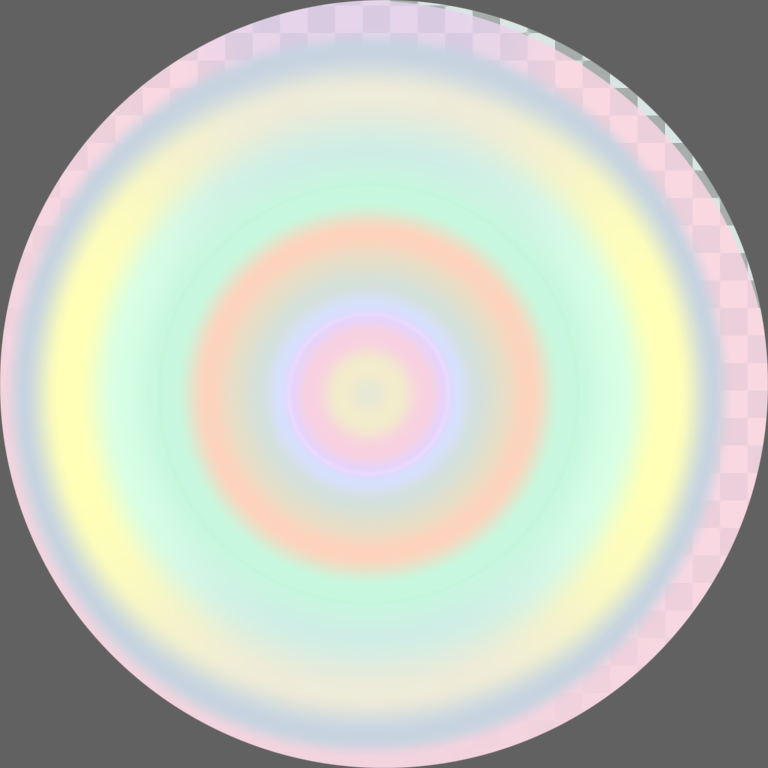
This background is drawn by a three.js fragment shader. Its source:

```glsl
// Pastel iridescent disc with concentric colour rings and a faint checkered rim on grey.
varying vec2 vUv;

const vec3 BACKDROP = vec3(0.38);
const vec2 DISC_CENTER = vec2(0.5);
const vec2 RING_CENTER = vec2(0.480, 0.487);
const vec2 FILM_CENTER = vec2(0.468, 0.462);
const float DISC_RADIUS = 0.5;
const float FILM_RADIUS = 0.538;
const float EDGE = 0.0012;
const float CELL = 0.0358;

// Soft-edged filled circle
float circle(vec2 p, vec2 center, float radius) {
  return 1.0 - smoothstep(-EDGE, EDGE, length(p - center) - radius);
}

// Blends to the next colour stop between two radii
vec3 blendTo(vec3 from, vec3 to, float start, float end, float r) {
  return mix(from, to, smoothstep(start, end, r));
}

float thinRing(float r, float radius, float width) {
  float d = (r - radius) / width;
  return exp(-d * d);
}

// Smoothed checkerboard, 0 or 1 per cell
float checker(vec2 p, vec2 origin, float size) {
  vec2 wave = sin(3.14159265 * (p - origin) / size);
  return smoothstep(-0.06, 0.06, wave.x * wave.y);
}

// Rings from the pale core to the mint band
vec3 innerRings(float r) {
  vec3 c = vec3(0.91, 0.91, 0.84);
  c = blendTo(c, vec3(0.95, 0.92, 0.80), 0.005, 0.032, r);
  c = blendTo(c, vec3(0.97, 0.82, 0.88), 0.040, 0.072, r);
  c = blendTo(c, vec3(0.90, 0.83, 0.98), 0.078, 0.102, r);
  c = blendTo(c, vec3(0.84, 0.88, 0.99), 0.101, 0.116, r);
  c = blendTo(c, vec3(0.83, 0.88, 0.86), 0.114, 0.143, r);
  c = blendTo(c, vec3(0.90, 0.87, 0.78), 0.140, 0.180, r);
  c = blendTo(c, vec3(0.99, 0.83, 0.74), 0.172, 0.206, r);
  c = blendTo(c, vec3(0.78, 0.97, 0.87), 0.212, 0.252, r);
  c += 0.02 * thinRing(r, 0.104, 0.003);
  return c - vec3(0.015, 0.005, 0.015) * thinRing(r, 0.273, 0.003);
}

// Outer band toward the sides: mint to bright yellow
vec3 sideBand(vec3 c, float r) {
  c = blendTo(c, vec3(0.85, 1.00, 0.90), 0.265, 0.335, r);
  c = blendTo(c, vec3(1.00, 1.00, 0.72), 0.327, 0.380, r);
  return blendTo(c, vec3(0.78, 0.83, 0.88), 0.402, 0.450, r);
}

// Outer band toward top and bottom: aqua to muted cream
vec3 poleBand(vec3 c, float r) {
  c = blendTo(c, vec3(0.81, 0.93, 0.90), 0.260, 0.322, r);
  c = blendTo(c, vec3(0.93, 0.92, 0.85), 0.312, 0.390, r);
  return blendTo(c, vec3(0.78, 0.83, 0.88), 0.394, 0.445, r);
}

void main() {
  vec2 fromRings = vUv - RING_CENTER;
  float r = length(fromRings);
  vec2 dir = fromRings / max(r, 0.0001);

  // Concentric rings, with the outer band varying by direction
  vec3 core = innerRings(r);
  float sideways = smoothstep(0.0, 0.95, dir.x * dir.x);
  vec3 film = mix(poleBand(core, r), sideBand(core, r), sideways);

  // Pink rim turning lavender at the top, checkered toward the upper right
  float check = checker(vUv, vec2(0.508, 0.957), CELL);
  float checkFade = smoothstep(-0.9, 0.5, dot(dir, vec2(0.6, 0.8)));
  vec3 rim = mix(vec3(0.95, 0.83, 0.87), vec3(0.875, 0.815, 0.90),
                 smoothstep(0.84, 0.98, dir.y));
  rim += vec3(0.027, 0.018, 0.016) * (2.0 * check - 1.0) * checkFade;
  film = blendTo(film, rim, 0.449, 0.477, r);

  // Bare checker sliver left open beside the shifted film
  vec3 bare = mix(vec3(0.65, 0.68, 0.67), vec3(0.85, 0.90, 0.89), check);
  vec3 disc = mix(bare, film, circle(vUv, FILM_CENTER, FILM_RADIUS));
  vec3 color = mix(BACKDROP, disc, circle(vUv, DISC_CENTER, DISC_RADIUS));

  gl_FragColor = vec4(color, 1.0);
}
```
